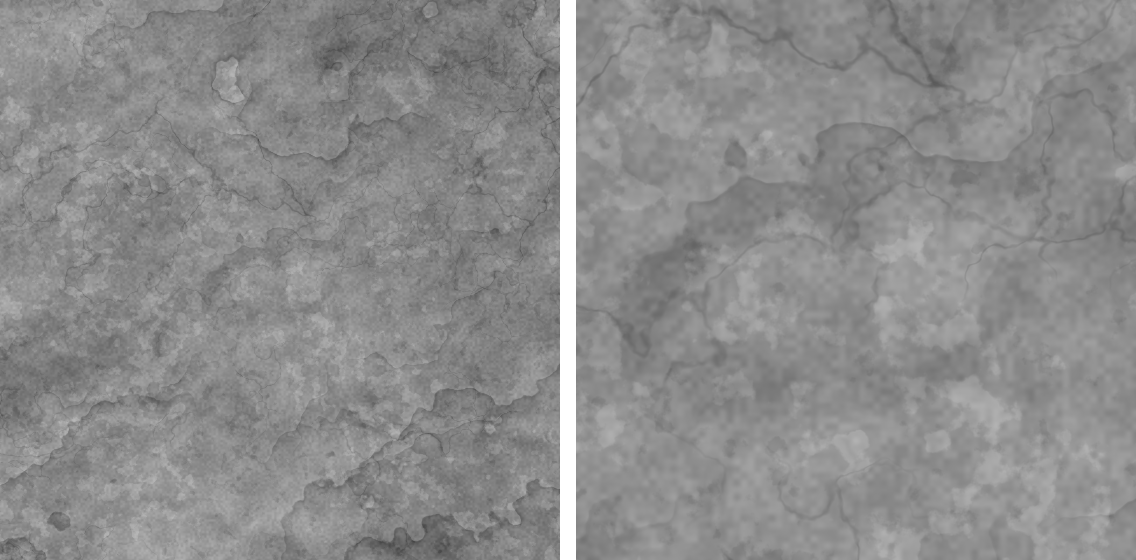
Left: the whole. Right: its middle third, enlarged.
This texture is drawn by a Shadertoy shader. Its source:

```glsl
// Weathered grey rock face with slanted ledges, hairline cracks and pale speckled patches.
#define BASE_GREY 0.529
#define STRATA_TILT 0.47
#define BROAD_CONTRAST 0.20
#define STREAK_CONTRAST 0.11
#define MOTTLE_CONTRAST 0.15
#define GRAIN_CONTRAST 0.075
#define LEDGE_SHADOW 0.12
#define LEDGE_RIM 0.055
#define CRACK_DEPTH 0.085
#define FLECK_LIGHT 0.065
#define PIT_DEPTH 0.05

float hash(vec2 p) {
    vec3 q = fract(p.xyx * 0.1031);
    q += dot(q, q.yzx + 33.33);
    return fract((q.x + q.y) * q.z);
}

float noise(vec2 p) {
    vec2 cell = floor(p), f = fract(p);
    f = f * f * (3.0 - 2.0 * f);
    vec2 e = vec2(0.0, 1.0);
    return mix(mix(hash(cell), hash(cell + e.yx), f.x),
               mix(hash(cell + e.xy), hash(cell + e.yy), f.x), f.y);
}

// Layered noise, centred on zero
float layers(vec2 p) {
    float sum = 0.0, weight = 0.5;
    for (int i = 0; i < 5; i++) {
        sum += weight * (noise(p) - 0.5);
        p = mat2(1.6, 1.2, -1.2, 1.6) * p + 19.7;
        weight *= 0.5;
    }
    return sum;
}

// Cellular noise: gap between the two nearest points, zero on cell borders
float cellGap(vec2 p) {
    vec2 cell = floor(p);
    float near = 9.0, second = 9.0;
    for (int y = -1; y <= 1; y++)
    for (int x = -1; x <= 1; x++) {
        vec2 c = cell + vec2(x, y);
        float d = length(c + vec2(hash(c), hash(c + 71.3)) - p);
        second = min(second, max(near, d));
        near = min(near, d);
    }
    return second - near;
}

// Broken rock steps: lit rim above each edge, soft shadow below it
float ledges(vec2 strata, float bands, vec2 wobble, float seed) {
    float height = strata.y * bands + wobble.x + 0.35 * wobble.y + seed;
    float step_ = floor(height + 0.5);
    float d = height - step_;
    vec2 maskPos = strata * vec2(0.8, 0.5) * bands + vec2(step_ * 7.3, seed);
    float mask = smoothstep(0.42, 0.78, noise(maskPos));
    float shadow = -LEDGE_SHADOW * exp(min(d, 0.0) * 9.0);
    float rim = LEDGE_RIM * exp(-max(d, 0.0) * 14.0);
    float crease = -0.05 * exp(-abs(d) * 55.0);
    return mask * (mix(shadow, rim, smoothstep(-0.025, 0.025, d)) + crease);
}

// Hairline cracks that fade in and out
float cracks(vec2 p, float width, float seed) {
    float line = 1.0 - smoothstep(0.0, width, cellGap(p + seed));
    return line * smoothstep(0.45, 0.8, noise(p * 0.6 + seed * 3.1));
}

void mainImage(out vec4 fragColor, in vec2 fragCoord) {
    vec2 uv = fragCoord / iResolution.y;
    float c = cos(STRATA_TILT), s = sin(STRATA_TILT);
    vec2 strata = vec2(c * uv.x + s * uv.y, c * uv.y - s * uv.x);

    // Distortion shared by strata and cracks
    vec2 warp = vec2(layers(uv * 4.5), layers(uv * 4.5 + 17.0));
    vec2 fray = vec2(layers(uv * 24.0 + 5.0), layers(uv * 24.0 + 31.0));
    vec2 bent = strata * vec2(2.6, 6.0) + warp * vec2(1.2, 2.0);

    // Broad bands, streaks, mottling and grain
    float grey = BASE_GREY;
    grey += BROAD_CONTRAST * layers(bent + 3.0);
    grey += STREAK_CONTRAST * layers(bent * vec2(2.0, 4.5) + 53.0);
    grey += MOTTLE_CONTRAST * layers(uv * 30.0 + warp * 3.0);
    grey += GRAIN_CONTRAST * (noise(uv * 240.0) - 0.5);

    // Ledges at two sizes
    grey += ledges(strata, 4.0, vec2(3.4 * warp.x, fray.x), 2.3);
    grey += 0.65 * ledges(strata, 8.0, vec2(4.2 * warp.y, 1.6 * fray.y), 9.6);

    // Cracks
    vec2 crackPos = uv + 0.35 * warp + 0.09 * fray;
    grey -= CRACK_DEPTH * cracks(crackPos * 6.0, 0.055, 4.0);
    grey -= 0.7 * CRACK_DEPTH * cracks(crackPos * 15.0, 0.10, 11.0);

    // Pale flecks gathered in patches, and scattered dark pits
    float patchiness = layers(uv * 7.0 + 43.0);
    float fleck = layers(uv * 62.0 + 7.0) + 0.95 * patchiness;
    grey += FLECK_LIGHT * smoothstep(0.13, 0.25, fleck);
    float pit = layers(uv * 75.0 + 91.0) - 0.4 * patchiness;
    grey -= PIT_DEPTH * smoothstep(0.16, 0.28, pit);

    fragColor = vec4(vec3(clamp(grey, 0.0, 1.0)), 1.0);
}
```
